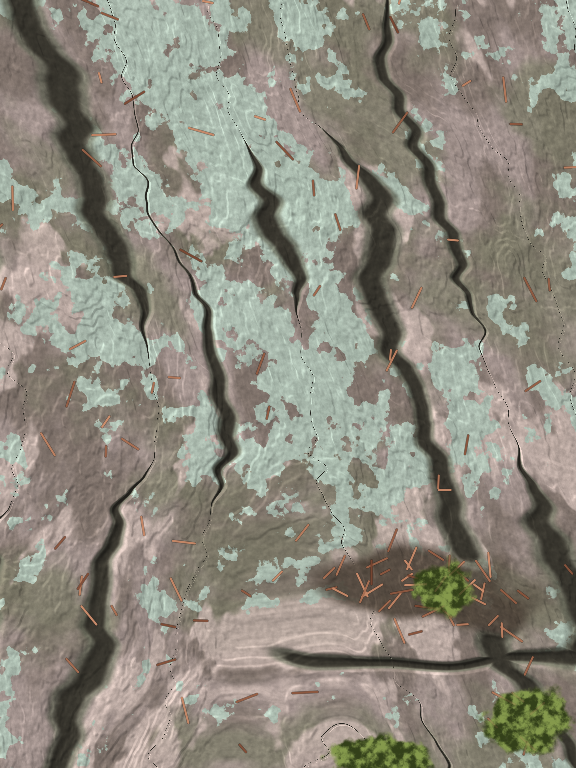
This texture is drawn by a WebGL 1 fragment shader. Its source:

```glsl
precision highp float;
// Old flaking bark: slanted furrows in a bent flow field, terraced noise for
// flakes lit from the upper left, ragged pale lichen along a branching path,
// then moss cushions and scattered dry needles around a hollow at the foot.
uniform vec2 u_resolution;

#define FURROWS 6.0         // furrows per canvas width
#define FURROW_WIDTH 0.30   // share of the furrow spacing
#define FLAKE_STEPS 9.0     // terraces in the bark relief
#define RELIEF 1.9          // strength of the light
#define LICHEN 0.24         // lichen cover along its path
#define NEEDLE_CELL 0.05    // spacing of needles
#define STRAY_NEEDLES 0.045 // chance of a needle outside the hollow

float hash(vec2 p) {
  vec3 a = fract(p.xyx * 0.1031);
  a += dot(a, a.yzx + 33.33);
  return fract((a.x + a.y) * a.z);
}

float noise(vec2 p) {
  vec2 i = floor(p), f = fract(p);
  f = f * f * (3.0 - 2.0 * f);
  return mix(mix(hash(i), hash(i + vec2(1, 0)), f.x),
             mix(hash(i + vec2(0, 1)), hash(i + vec2(1, 1)), f.x), f.y);
}

float fbm(vec2 p) {
  float sum = 0.0, amp = 0.5;
  for (int i = 0; i < 5; i++) {
    sum += amp * noise(p);
    p = mat2(1.6, 1.2, -1.2, 1.6) * p + 7.3;
    amp *= 0.5;
  }
  return sum / 0.97;
}

// Bark coordinates: x runs across the grain, y along it
vec2 grain(vec2 p) {
  float y = p.y - 0.55;
  float bend = mix(sqrt(y * y + 0.03), 1.2 * y, smoothstep(0.35, 0.65, p.x));
  vec2 warp = vec2(noise(p * 5.0), noise(p * 5.0 + 31.0)) - 0.5;
  return vec2(p.x + 0.3 * bend, p.y) + 0.05 * warp;
}

float hollow(vec2 p) {
  float d = length((p - vec2(0.74, 0.32 - 0.1 * (p.x - 0.74))) / vec2(0.24, 0.075));
  return 1.0 - smoothstep(0.7, 1.1, d + 0.7 * (noise(p * 16.0) - 0.5));
}

// Depth of the furrows, 0 on the plates and 1 at the bottom
float furrow(vec2 p, vec2 g) {
  float x = g.x * FURROWS, depth = 0.0;
  for (int i = -1; i <= 1; i++) {
    float id = floor(x) + float(i);
    float centre = id + 0.2 + 0.6 * hash(vec2(id, 7.0));
    centre += 0.5 * (noise(vec2(g.y * 5.0, id + 40.0)) - 0.5);
    centre += 0.16 * (noise(vec2(g.y * 32.0, id + 60.0)) - 0.5);
    float width = FURROW_WIDTH * smoothstep(0.3, 0.85, noise(vec2(g.y * 3.2, id + 80.0)));
    depth = max(depth, 1.0 - smoothstep(0.1 * width, width + 0.002, abs(x - centre)));
  }
  // Crease beneath the root that closes the hollow
  float crease = abs(p.y - 0.18 - 0.05 * (noise(p * 9.0) - 0.5));
  float shelf = (1.0 - smoothstep(0.002, 0.018, crease)) * smoothstep(0.44, 0.52, p.x);
  return max(depth * (1.0 - hollow(p)), shelf);
}

float height(vec2 p) {
  vec2 g = grain(p);
  float t = FLAKE_STEPS * fbm(g * vec2(13.0, 7.0));
  float flakes = floor(t) + smoothstep(0.0, 0.3, fract(t));
  return 0.1 * flakes + 0.28 * fbm(g * vec2(60.0, 38.0)) - 0.7 * furrow(p, g);
}

float segment(vec2 p, vec2 a, vec2 b) {
  vec2 d = b - a;
  return length(p - a - d * clamp(dot(p - a, d) / dot(d, d), 0.0, 1.0));
}

float lichen(vec2 p, vec2 g) {
  float d = segment(p, vec2(0.31, 1.28), vec2(0.44, 0.75));
  d = min(d, segment(p, vec2(0.44, 0.75), vec2(0.72, 0.57)));
  d = min(d, segment(p, vec2(0.17, 0.9), vec2(0.2, 0.7)) + 0.05);
  float cover = max(LICHEN - 1.9 * d, -0.27) - 0.14 * smoothstep(0.5, 0.35, p.y);
  cover += 1.6 * (fbm(g * vec2(13.0, 9.0) + 3.0) - 0.5) + 1.1 * (fbm(p * 42.0) - 0.5);
  return smoothstep(-0.025, 0.025, cover);
}

float moss(vec2 p) {
  float d = length(p - vec2(0.77, 0.31)) - 0.05;
  d = min(d, length((p - vec2(0.91, 0.08)) / vec2(1.3, 1.0)) - 0.055);
  d = min(d, length((p - vec2(0.65, 0.01)) / vec2(1.8, 1.0)) - 0.045);
  return 1.0 - smoothstep(-0.008, 0.008, d + 0.06 * (fbm(p * 34.0) - 0.5));
}

// Dry needles: colour and coverage, denser in the hollow
vec4 needles(vec2 p) {
  vec4 top = vec4(0.0);
  for (int k = 0; k < 27; k++) {
    float n = float(k), layer = floor(n / 9.0);
    vec2 step9 = vec2(mod(n, 3.0), mod(floor(n / 3.0), 3.0)) - 1.0;
    vec2 id = floor(p / NEEDLE_CELL + layer * 0.37) + step9;
    vec2 key = id + layer * 57.0;
    vec2 c = (id + vec2(hash(key), hash(key + 11.0)) - layer * 0.37) * NEEDLE_CELL;
    float a = 6.283 * hash(key + 23.0);
    vec2 arm = vec2(cos(a), sin(a)) * NEEDLE_CELL * mix(0.15, 0.45, hash(key + 37.0));
    float on = step(hash(key + 41.0), STRAY_NEEDLES + 0.85 * hollow(c));
    float ink = on * (1.0 - smoothstep(0.001, 0.0032, segment(p, c - arm, c + arm)));
    vec3 tint = mix(vec3(0.46, 0.27, 0.19), vec3(0.80, 0.56, 0.43), hash(key + 53.0));
    top = mix(top, vec4(tint, 1.0), ink);
  }
  return top;
}

void main() {
  vec2 p = gl_FragCoord.xy / u_resolution.x;
  vec2 g = grain(p);
  float depth = furrow(p, g), bed = hollow(p);

  // Bark: brown to pinkish grey, with algae and pale peeled plates
  vec3 col = mix(vec3(0.50, 0.45, 0.42), vec3(0.63, 0.57, 0.55),
                 smoothstep(0.35, 0.65, fbm(g * vec2(16.0, 9.0) + 5.0)));
  col = mix(col, vec3(0.47, 0.47, 0.39), 0.7 * smoothstep(0.48, 0.66, fbm(g * 6.0 + 17.0)));
  float peeled = fbm(g * vec2(9.0, 5.0) + 29.0) + 0.14 * smoothstep(0.5, 1.3, p.x * p.y);
  col = mix(col, vec3(0.76, 0.69, 0.66), 0.85 * smoothstep(0.62, 0.66, peeled));
  col = mix(col, vec3(0.67, 0.74, 0.69), 0.93 * lichen(p, g));

  // Furrows and the soil of the hollow
  col = mix(col, vec3(0.39, 0.40, 0.34), 0.75 * smoothstep(0.05, 0.5, depth));
  col = mix(col, vec3(0.22, 0.21, 0.18), smoothstep(0.5, 0.9, depth));
  col = mix(col, vec3(0.30, 0.26, 0.22), 0.9 * bed);

  // Light from the upper left and fine grit
  float slope = height(p) - height(p + vec2(-0.0028, 0.0032));
  col *= 1.0 + clamp(RELIEF * slope, -0.42, 0.24);
  col *= 0.88 + 0.24 * fbm(p * 150.0);

  float tuft = fbm(p * 95.0);
  col = mix(col, mix(vec3(0.20, 0.25, 0.10), vec3(0.52, 0.60, 0.30),
                     smoothstep(0.3, 0.7, tuft)), moss(p));
  vec4 litter = needles(p);
  col = mix(col, litter.rgb, litter.a * (1.0 - 0.8 * moss(p)));
  gl_FragColor = vec4(col, 1.0);
}
```
